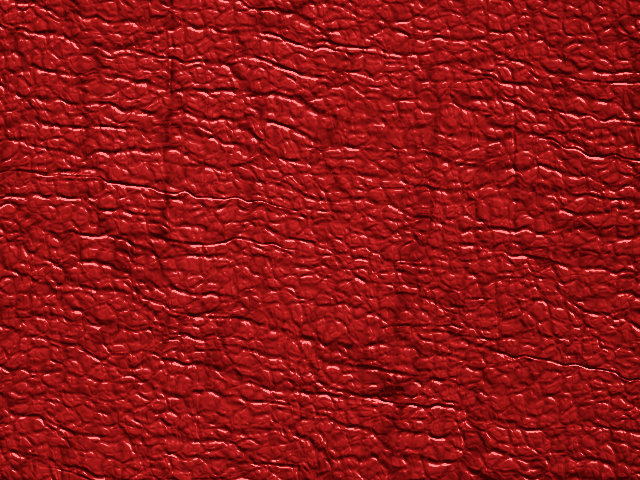
Write a WebGL 2 fragment shader that draws this texture.

```glsl
#version 300 es
precision highp float;
// Embossed red leather: rounded pebbles, long slanted wrinkles and upright folds.
// All relief is summed in one height field, lit from the upper right by a
// height difference, then mapped to a red ramp with pale highlights.

uniform vec2 u_resolution;
out vec4 fragColor;

vec2 hash2(vec2 p) {
    vec3 q = fract(p.xyx * vec3(0.1031, 0.1030, 0.0973));
    q += dot(q, q.yzx + 33.33);
    return fract((q.xx + q.yz) * q.zy);
}

float noise(vec2 p) {
    vec2 i = floor(p), f = fract(p);
    f = f * f * (3.0 - 2.0 * f);
    return mix(mix(hash2(i).x, hash2(i + vec2(1, 0)).x, f.x),
               mix(hash2(i + vec2(0, 1)).x, hash2(i + vec2(1, 1)).x, f.x), f.y);
}

vec2 noise2(vec2 p) {
    return vec2(noise(p), noise(p + 37.3)) - 0.5;
}

// Gap between the two nearest cell centres: zero on the cell borders
float cellGap(vec2 p) {
    vec2 base = floor(p);
    float first = 8.0, second = 8.0;
    for (int y = -1; y <= 1; y++) {
        for (int x = -1; x <= 1; x++) {
            vec2 cell = base + vec2(x, y);
            float d = length(cell + 0.1 + 0.8 * hash2(cell) - p);
            second = min(second, max(first, d));
            first = min(first, d);
        }
    }
    return second - first;
}

// Narrow groove along the middle level of a stretched noise
float groove(vec2 p, float width) {
    return 1.0 - smoothstep(0.0, width, abs(noise(p) - 0.5));
}

float leatherHeight(vec2 p) {
    vec2 w = p + 0.03 * noise2(p * 7.0) + 0.012 * noise2(p * 38.0);
    vec2 flow = vec2(w.x, w.y + 0.16 * w.x);

    // Pebbles and the smaller lumps on them
    float h = 0.55 * smoothstep(0.0, 0.5, cellGap(w * vec2(29.0, 34.0)));
    h += 0.2 * smoothstep(0.0, 0.5, cellGap(w * 62.0 + 11.0));

    // Wrinkles between long flat cells, of uneven depth
    float depth = 0.3 + 0.6 * noise(p * 5.0 + 3.0);
    h += depth * (smoothstep(0.0, 0.25, cellGap(flow * vec2(6.0, 17.0) + 5.0)) - 1.0) + 0.6;

    // Running creases and upright folds that fade in and out
    h -= 0.6 * smoothstep(0.25, 0.65, noise(p * 4.0 + 19.0)) * groove(flow * vec2(1.6, 13.0), 0.05);
    h -= 0.5 * smoothstep(0.3, 0.7, noise(p * 3.0 + 8.0)) * groove(w * vec2(7.0, 1.3) + 23.0, 0.035);

    // Fine grain
    return h + 0.2 * noise(p * 150.0);
}

// Tiny glints scattered one per grid cell, most of them left out
float glints(vec2 p) {
    vec2 g = p * 80.0, cell = floor(g);
    vec2 centre = 0.25 + 0.5 * hash2(cell + 71.0);
    float dotMask = 1.0 - smoothstep(0.08, 0.25, length(fract(g) - centre));
    return dotMask * step(0.86, hash2(cell + 143.0).x);
}

void main() {
    vec2 p = gl_FragCoord.xy / u_resolution.y;
    vec2 centred = (gl_FragCoord.xy - 0.5 * u_resolution) / u_resolution.y;

    // Slope towards the light, with darker hollows
    float h = leatherHeight(p);
    float slope = h - leatherHeight(p + 0.003 * vec2(0.35, 0.94));
    float tone = 0.57 + 0.62 * slope + 0.17 * (h - 0.95);
    tone += 0.22 * smoothstep(0.25, 0.5, slope) + 0.17 * glints(p);

    // Uneven lighting across the sheet
    tone += 0.05 * (noise(p * 3.0 + 51.0) - 0.5) + 0.02 - 0.12 * dot(centred, centred);
    tone += 0.03 * (centred.y - centred.x);
    tone = clamp(tone, 0.2, 0.98);

    // Deep red, paling towards pink in the highlights
    float shine = max(tone - 0.71, 0.0);
    float pale = 0.22 * tone * tone + 4.7 * shine * shine;
    fragColor = vec4(tone, pale, pale, 1.0);
}
```
